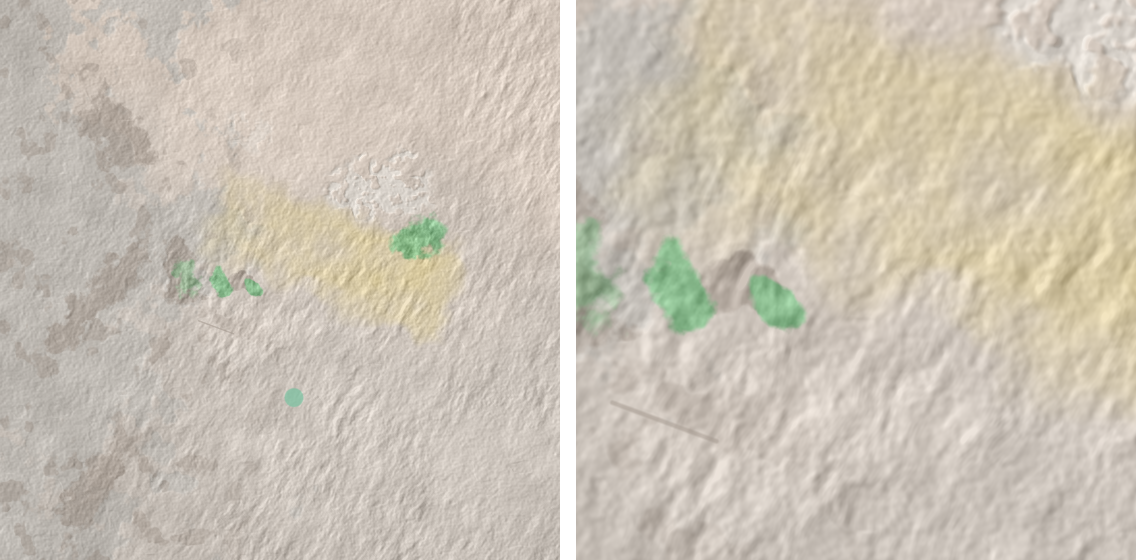
Left: the whole. Right: its middle third, enlarged.
Give the GLSL for this texture, as a WebGL 1 fragment shader.

```glsl
precision highp float;
uniform vec2 u_resolution;

const vec3 PINK_WALL = vec3(0.83, 0.78, 0.735);
const vec3 PALE_WALL = vec3(0.788, 0.757, 0.725);
const vec3 GREY_SKIN = vec3(0.748, 0.732, 0.708);
const vec3 BROWN = vec3(0.63, 0.585, 0.545);
const vec3 YELLOW = vec3(0.85, 0.79, 0.61);
const vec3 GREEN = vec3(0.46, 0.71, 0.50);
const vec3 MINT = vec3(0.54, 0.76, 0.65);
const vec3 CHALK = vec3(0.86, 0.845, 0.82);

float hash(vec2 p) {
  vec3 q = fract(p.xyx * vec3(0.1031, 0.1030, 0.0973));
  q += dot(q, q.yzx + 33.33);
  return fract((q.x + q.y) * q.z);
}

float noise(vec2 p) {
  vec2 i = floor(p), f = fract(p);
  f = f * f * (3.0 - 2.0 * f);
  return mix(mix(hash(i), hash(i + vec2(1.0, 0.0)), f.x),
             mix(hash(i + vec2(0.0, 1.0)), hash(i + 1.0), f.x), f.y);
}

float fbm(vec2 p) {
  float sum = 0.0, amp = 0.533;
  for (int i = 0; i < 4; i++) {
    sum += amp * noise(p);
    p = p * 2.03 + 17.7;
    amp *= 0.5;
  }
  return sum;
}

float segment(vec2 p, vec2 a, vec2 b) {
  vec2 d = b - a;
  return length(p - a - d * clamp(dot(p - a, d) / dot(d, d), 0.0, 1.0));
}

// Ragged blot around the segment a-b
float blot(vec2 p, vec2 a, vec2 b, float radius, float ragged) {
  return 1.0 - smoothstep(0.7, 1.1, segment(p, a, b) / radius + ragged);
}

// Soft-edged tilted rectangle
float band(vec2 p, vec2 centre, vec2 axis, vec2 halfSize, float ragged) {
  vec2 q = p - centre;
  q = abs(vec2(dot(q, axis), dot(q, vec2(-axis.y, axis.x)))) - halfSize;
  float d = length(max(q, 0.0)) + min(max(q.x, q.y), 0.0);
  return 1.0 - smoothstep(-0.025, 0.025, d + ragged);
}

// Flat paint left over on the left side
float paintSkin(vec2 p) {
  float edge = 0.27 - p.x + 0.9 * (fbm(p * 7.0 + 3.0) - 0.5);
  return smoothstep(-0.03, 0.05, edge + 0.45 * (fbm(p * 36.0) - 0.5));
}

// Crumbly curls of chalk
float crust(vec2 p) {
  float curls = 1.0 - abs(2.0 * fbm(p * 34.0 + 5.0) - 1.0);
  float ragged = fbm(p * 22.0) - 0.5;
  float area = blot(p, vec2(0.65, 0.66), vec2(0.71, 0.67), 0.062, ragged);
  area += 0.5 * blot(p, vec2(0.43, 0.77), vec2(0.46, 0.76), 0.038, ragged);
  return area * smoothstep(0.7, 0.9, curls);
}

float roughness(vec2 p) {
  float rough = mix(0.25, 1.0, smoothstep(0.1, 0.42, p.x + 0.25 * (fbm(p * 6.0) - 0.5)));
  float calmTop = smoothstep(0.6, 0.8, p.y + 0.15 * p.x) * (1.0 - smoothstep(0.62, 0.9, p.x));
  float calmCorner = blot(p, vec2(0.86, 0.18), vec2(0.95, 0.16), 0.08, fbm(p * 12.0) - 0.5);
  float patchy = mix(0.75, 1.2, smoothstep(0.35, 0.65, fbm(p * 14.0 + 30.0)));
  return rough * patchy * (1.0 - 0.6 * calmTop) * (1.0 - 0.6 * calmCorner);
}

// Short strokes, lumps, sparse chips and fine grain
float height(vec2 p, float rough) {
  vec2 w = p + 0.014 * vec2(fbm(p * 19.0), fbm(p * 19.0 + 9.0));
  vec2 combed = vec2(dot(w, vec2(0.89, -0.45)), dot(w, vec2(0.45, 0.89)));
  float relief = fbm(combed * vec2(76.0, 30.0)) + 0.6 * fbm(p * 34.0);
  float flakes = smoothstep(0.58, 0.68, fbm(p * 30.0 + 71.0));
  float grain = 0.17 * noise(p * 170.0) + 0.11 * noise(p * 290.0 + 8.0);
  return rough * relief + grain + 0.13 * flakes + 0.14 * paintSkin(p) + 0.35 * crust(p);
}

void main() {
  vec2 p = gl_FragCoord.xy / u_resolution;
  float ragged = 2.0 * (fbm(p * 32.0) - 0.5) + 0.8 * (fbm(p * 90.0) - 0.5);
  float mottle = fbm(p * 5.0 + 40.0) - 0.5;

  // Wall and remaining paint
  float upper = smoothstep(0.4, 0.85, p.y + 0.2 * (p.x - 0.5) + 0.4 * mottle);
  vec3 color = mix(PALE_WALL, PINK_WALL, upper);
  color = mix(color, GREY_SKIN, 0.85 * paintSkin(p));
  color += 0.07 * mottle + 0.09 * (fbm(p * 24.0) - 0.5);

  // Yellow spray
  float wear = fbm(p * 20.0) - 0.5;
  float spray = band(p, vec2(0.59, 0.55), vec2(0.944, -0.33), vec2(0.225, 0.08), 0.08 * wear);
  color = mix(color, YELLOW, spray * (mix(0.35, 0.72, smoothstep(0.35, 0.75, p.x)) + 0.8 * wear));

  // Exposed brown patches and small chips
  float brown = blot(p, vec2(0.18, 0.79), vec2(0.22, 0.75), 0.05, ragged);
  brown = max(brown, blot(p, vec2(0.24, 0.54), vec2(0.12, 0.40), 0.032, ragged));
  brown = max(brown, blot(p, vec2(0.32, 0.54), vec2(0.33, 0.49), 0.032, ragged));
  brown = max(brown, blot(p, vec2(0.18, 0.16), vec2(0.14, 0.09), 0.032, ragged));
  brown = max(brown, blot(p, vec2(0.42, 0.50), vec2(0.44, 0.495), 0.018, ragged));
  float chips = smoothstep(0.64, 0.71, fbm(p * 24.0 + 60.0)) * (1.0 - smoothstep(0.25, 0.6, p.x));
  color = mix(color, BROWN, max(0.62 * brown, 0.45 * chips));

  // Green flecks, chalk and the mint disc
  float green = blot(p, vec2(0.735, 0.57), vec2(0.755, 0.58), 0.036, 0.6 * ragged);
  green = max(green, 0.6 * blot(p, vec2(0.335, 0.515), vec2(0.34, 0.495), 0.022, ragged));
  green = max(green, blot(p, vec2(0.39, 0.515), vec2(0.398, 0.49), 0.017, ragged));
  green = max(green, blot(p, vec2(0.45, 0.485), vec2(0.458, 0.485), 0.015, ragged));
  color = mix(color, GREEN + 0.4 * (fbm(p * 70.0) - 0.5), 0.8 * green);
  color = mix(color, CHALK, 0.7 * crust(p));
  float disc = 1.0 - smoothstep(0.015, 0.0185, length(p - vec2(0.525, 0.29)));
  color = mix(color, MINT, 0.9 * disc);

  // Raking light from the upper left
  float rough = roughness(p) + 0.3 * brown;
  vec2 toLight = 0.0018 * vec2(-0.86, 0.5);
  float slope = height(p - toLight, rough) - height(p + toLight, rough);
  color -= clamp(0.37 * slope, -0.11, 0.17) * (1.0 - 0.75 * disc);

  // Hairline scratch and corner falloff
  float scratch = 1.0 - smoothstep(0.0004, 0.0022, segment(p, vec2(0.355, 0.427), vec2(0.417, 0.404)));
  color = mix(color, BROWN, 0.5 * scratch);
  gl_FragColor = vec4(color * (1.0 - 0.05 * smoothstep(0.45, 0.95, length(p - 0.6))), 1.0);
}
```
